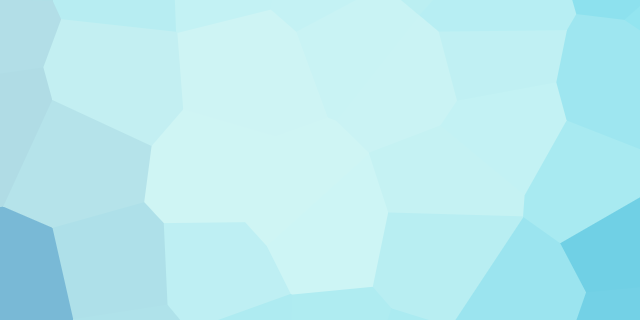
Reproduce this background procedurally as a WebGL 1 fragment shader.

```glsl
precision highp float;
// Pale cyan mosaic of large, flat, irregular polygons.
// A jittered-grid Voronoi diagram gives the cells; each one takes a single
// colour from a smooth tint field sampled at its site.

#define CELLS_PER_HEIGHT 3.2
#define JITTER 0.88
#define SEED vec2(17.0, 43.0)
#define SHADE_VARIATION 0.014
#define GLOW_CENTRE vec2(-0.10, 0.20)
#define PALE vec3(0.83, 0.965, 0.96)
#define FALLOFF vec3(0.17, 0.048, 0.015)
#define LEFT_GREY vec3(0.69, 0.865, 0.90)
#define CORNER_BLUE vec3(0.475, 0.725, 0.84)
#define CORNER_CYAN vec3(0.45, 0.82, 0.90)

uniform vec2 u_resolution;

vec2 hash2(vec2 p) {
  vec3 q = fract(p.xyx * vec3(0.1031, 0.1030, 0.0973));
  q += dot(q, q.yzx + 33.33);
  return fract((q.xx + q.yz) * q.zy);
}

// Site of a grid cell, in grid units; cell centres lie on integers.
vec2 siteOf(vec2 cell) {
  return cell + JITTER * (hash2(cell + SEED) - 0.5);
}

// 1 near the given corner, fading to 0 between the two radii.
float cornerWeight(vec2 pos, vec2 corner, float inner, float outer) {
  return 1.0 - smoothstep(inner, outer, distance(pos, corner));
}

vec3 cellColour(vec2 cell, vec2 halfSize) {
  vec2 pos = clamp(siteOf(cell) / CELLS_PER_HEIGHT, -halfSize, halfSize);
  vec2 q = pos / halfSize;

  // Pale centre, growing more saturated outwards
  vec2 fromGlow = (q - GLOW_CENTRE) * vec2(1.0, 0.75);
  vec3 colour = PALE - FALLOFF * dot(fromGlow, fromGlow);

  // Greyer left side and deeper lower corners
  float grey = smoothstep(0.45, 0.95, -q.x - 0.15 * q.y);
  colour = mix(colour, LEFT_GREY, grey);
  vec2 lowerRight = halfSize * vec2(1.0, -1.0);
  colour = mix(colour, CORNER_BLUE, cornerWeight(pos, -halfSize, 0.22, 0.38));
  colour = mix(colour, CORNER_CYAN, cornerWeight(pos, lowerRight, 0.28, 0.42));

  float shade = hash2(cell + SEED.yx + 91.0).x - 0.5;
  return colour + SHADE_VARIATION * shade * vec3(1.6, 1.0, 0.6);
}

void main() {
  vec2 halfSize = 0.5 * u_resolution / u_resolution.y;
  vec2 p = (gl_FragCoord.xy / u_resolution.y - halfSize) * CELLS_PER_HEIGHT;
  vec2 home = floor(p + 0.5);

  // Nearest and second nearest sites
  float nearDist = 1e3;
  float nextDist = 1e3;
  vec2 nearCell = home;
  vec2 nextCell = home;
  for (int j = -2; j <= 2; j++) {
    for (int i = -2; i <= 2; i++) {
      vec2 cell = home + vec2(float(i), float(j));
      vec2 toSite = siteOf(cell) - p;
      float d = dot(toSite, toSite);
      if (d < nearDist) {
        nextDist = nearDist;
        nextCell = nearCell;
        nearDist = d;
        nearCell = cell;
      } else if (d < nextDist) {
        nextDist = d;
        nextCell = cell;
      }
    }
  }

  // Blend across the shared border over one pixel
  float siteGap = distance(siteOf(nearCell), siteOf(nextCell));
  float border = (nextDist - nearDist) / (2.0 * max(siteGap, 1e-4));
  float pixel = CELLS_PER_HEIGHT / u_resolution.y;
  float blend = 0.5 - min(border / pixel, 0.5);

  vec3 colour = mix(cellColour(nearCell, halfSize),
                    cellColour(nextCell, halfSize), blend);
  gl_FragColor = vec4(colour, 1.0);
}
```
